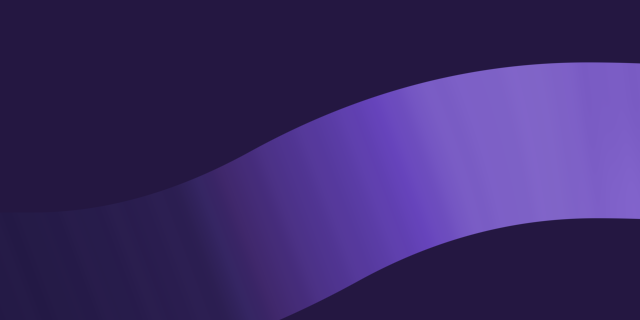
Reproduce this background procedurally as a WebGL 2 fragment shader.

```glsl
#version 300 es
precision highp float;
// A broad violet ribbon rising in an S-curve across a dark indigo ground.
uniform vec2 u_resolution;
out vec4 fragColor;

// Cubic Hermite rise between two knots, held level outside them.
float hermite(float x, vec2 a, vec2 b, float slopeA, float slopeB) {
  float w = b.x - a.x;
  float t = clamp((x - a.x) / w, 0.0, 1.0);
  float r = 1.0 - t;
  return mix(a.y, b.y, t * t * (3.0 - 2.0 * t)) + w * t * r * (slopeA * r - slopeB * t);
}

// S-curve that is level at both ends and steepest at the middle knot.
float sCurve(float x, vec2 left, vec2 middle, vec2 right) {
  float slope = 0.55;
  float y = x < middle.x ? hermite(x, left, middle, 0.0, slope)
                         : hermite(x, middle, right, slope, 0.0);
  float past = max(x - right.x, 0.0);
  return y - 0.12 * past * past;
}

// Antialiased coverage of the area below a curve.
float below(float y, float curve, float slope, float pixel) {
  float d = (curve - y) / sqrt(1.0 + slope * slope);
  return smoothstep(-0.75 * pixel, 0.75 * pixel, d);
}

float topEdge(float x) {
  return sCurve(x, vec2(0.104, 0.336), vec2(0.781, 0.526), vec2(1.836, 0.805));
}

float bottomEdge(float x) {
  return sCurve(x, vec2(0.0, -0.195), vec2(1.12, 0.122), vec2(1.862, 0.318));
}

// Blend toward a colour between two places along the ribbon.
vec3 stop(vec3 base, vec3 tint, float from, float to, float s) {
  return mix(base, tint, clamp((s - from) / (to - from), 0.0, 1.0));
}

vec3 ribbonColor(vec2 p) {
  // The gradient leans with the ribbon and straightens to the right.
  float lean = mix(0.38, 0.12, smoothstep(1.3, 1.85, p.x));
  float s = p.x + lean * (p.y - 0.479);
  vec3 c = vec3(0.142, 0.102, 0.275);
  c = stop(c, vec3(0.165, 0.115, 0.310), 0.00, 0.39, s);
  c = stop(c, vec3(0.175, 0.122, 0.325), 0.39, 0.53, s);
  c = stop(c, vec3(0.205, 0.145, 0.385), 0.53, 0.60, s);
  c = stop(c, vec3(0.245, 0.152, 0.415), 0.60, 0.68, s);
  c = stop(c, vec3(0.305, 0.200, 0.550), 0.68, 0.89, s);
  c = stop(c, vec3(0.350, 0.235, 0.640), 0.89, 1.07, s);
  c = stop(c, vec3(0.400, 0.265, 0.735), 1.07, 1.25, s);
  c = stop(c, vec3(0.475, 0.360, 0.770), 1.25, 1.42, s);
  c = stop(c, vec3(0.505, 0.395, 0.785), 1.42, 1.73, s);
  c = stop(c, vec3(0.480, 0.362, 0.770), 1.73, 1.85, s);
  // Soft light along the lower right, and faint folds across the ribbon.
  c += 0.025 * smoothstep(1.75, 2.0, p.x) * smoothstep(0.7, 0.35, p.y);
  c += 0.003 * (sin(s * 46.0) + 0.6 * sin(s * 83.0 + 1.3));
  return c;
}

void main() {
  vec2 p = gl_FragCoord.xy / u_resolution * vec2(2.0, 1.0);
  float pixel = 1.0 / u_resolution.y;
  float e = 0.004;

  float topSlope = (topEdge(p.x + e) - topEdge(p.x - e)) / (2.0 * e);
  float bottomSlope = (bottomEdge(p.x + e) - bottomEdge(p.x - e)) / (2.0 * e);
  float ribbon = below(p.y, topEdge(p.x), topSlope, pixel)
               * (1.0 - below(p.y, bottomEdge(p.x), bottomSlope, pixel));

  vec3 ground = vec3(0.140, 0.090, 0.255);
  fragColor = vec4(mix(ground, ribbonColor(p), ribbon), 1.0);
}
```
